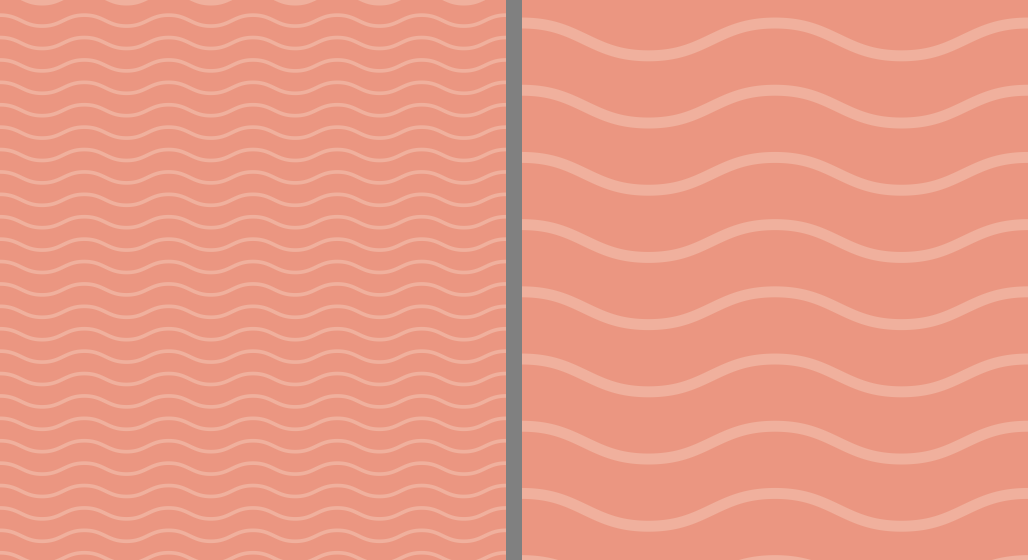
Left, the full canvas; right, a detail of the centre.
A Shadertoy shader for this pattern:

```glsl
#define COLUMNS 6.0
#define ROWS 25.0
#define ROW_OFFSET 0.08
#define AMPLITUDE 0.244
#define LINE_WIDTH 0.163
#define FLATTEN 0.04
#define GROUND vec3(0.92, 0.59, 0.505)
#define LINE_COLOR vec3(0.94, 0.69, 0.615)

const float TAU = 6.2831853;

// Wave height and its derivative by phase; the third harmonic broadens the crests.
vec2 wave(float t) {
    float height = cos(t) - FLATTEN * cos(3.0 * t);
    float slope = -sin(t) + 3.0 * FLATTEN * sin(3.0 * t);
    return AMPLITUDE * vec2(height, slope) / (1.0 - FLATTEN);
}

void mainImage(out vec4 fragColor, in vec2 fragCoord) {
    // Lengths are measured in row heights.
    float pixel = ROWS / iResolution.y;
    vec2 p = fragCoord * pixel;
    float frequency = TAU * COLUMNS / (iResolution.x * pixel);
    vec2 curve = wave(p.x * frequency);

    // Signed offset from the nearest wave line.
    float level = p.y - ROW_OFFSET - curve.x;
    float row = floor(level + 0.5);
    float offset = level - row;

    // The topmost wave is filled up to the canvas edge.
    if (row >= ROWS) offset = min(offset, 0.0);

    // Slope correction keeps the stroke width even.
    float slope = curve.y * frequency;
    float dist = abs(offset) * inversesqrt(1.0 + slope * slope) - 0.5 * LINE_WIDTH;
    float coverage = clamp(0.5 - dist / pixel, 0.0, 1.0);

    fragColor = vec4(mix(GROUND, LINE_COLOR, coverage), 1.0);
}
```
